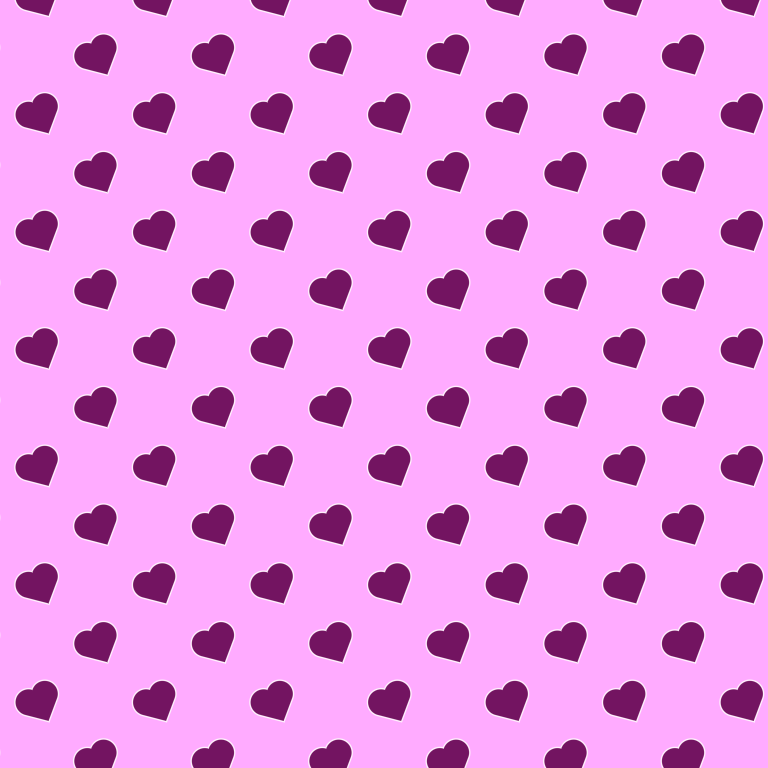
This pattern is drawn by a three.js fragment shader. Its source:

```glsl
varying vec2 vUv;

// Signed distance to an upright heart, centred between its two lobes
float heartDistance(vec2 p) {
  const float lobeRadius = 0.1135;
  vec2 fromLobe = vec2(abs(p.x), p.y) - vec2(0.078, 0.0);
  vec2 sideNormal = vec2(0.669, -0.743);
  float alongSide = dot(fromLobe, vec2(0.743, 0.669));

  // Straight sides run down to the tip, round lobes sit above
  bool onStraightSide = p.y < 0.0 && alongSide < 0.0;
  return (onStraightSide ? dot(fromLobe, sideNormal) : length(fromLobe)) - lobeRadius;
}

// Wraps a position into a unit cell centred on zero
vec2 wrapCell(vec2 p) {
  return fract(p + 0.5) - 0.5;
}

// Heart leaning to the left
float tiltedHeart(vec2 p) {
  float c = cos(0.48);
  float s = sin(0.48);
  return heartDistance(vec2(c * p.x + s * p.y, c * p.y - s * p.x));
}

// Coverage of everything inside the given edge
float fillInside(float d, float edge) {
  return 1.0 - smoothstep(edge - 0.006, edge + 0.006, d);
}

void main() {
  // Two interleaved square grids form the staggered rows
  vec2 grid = (vUv - vec2(0.4303, 0.6266)) * 6.535;
  float d = min(tiltedHeart(wrapCell(grid)), tiltedHeart(wrapCell(grid + 0.5)));

  vec3 pink = vec3(1.0, 0.67, 1.0);
  vec3 paleRim = vec3(1.0, 0.95, 0.99);
  vec3 plum = vec3(0.45, 0.08, 0.38);

  // Pale rim first, then the heart body on top
  vec3 color = mix(pink, paleRim, fillInside(d, 0.0085));
  color = mix(color, plum, fillInside(d, -0.003));
  gl_FragColor = vec4(color, 1.0);
}
```
